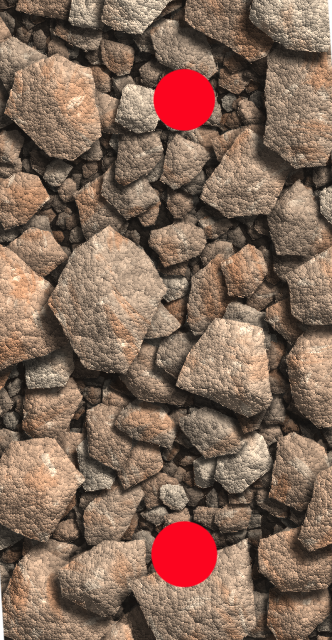
This texture is drawn by a Shadertoy shader. Its source:

```glsl
// Draws a heap of angular brown rocks in hard sunlight, with two flat red discs on top.
#define SUN_DIR normalize(vec3(0.42, 0.62, 0.75))
#define SUN 0.80
#define AMBIENT 0.36
#define SMALLEST 0.050
#define SIZE_STEP 1.78
#define ROUGHNESS 0.55
#define BROWN vec3(0.79, 0.64, 0.52)
#define GREY vec3(0.72, 0.63, 0.54)
#define RUST vec3(0.68, 0.45, 0.30)
#define PALE vec3(0.97, 0.89, 0.78)
#define RED vec3(0.99, 0.02, 0.12)

const int LAYERS = 4;
const int SIDES = 7;
const float TAU = 6.28318;

struct Surface { vec3 normal; vec3 seed; float light; };

vec3 hash3(vec2 p) {
    vec3 q = vec3(dot(p, vec2(127.1, 311.7)), dot(p, vec2(269.5, 183.3)), dot(p, vec2(419.2, 371.9)));
    return fract(sin(q) * 43758.5);
}

// Cellular noise: xy = offset from the nearest point, z = random value of its cell
vec3 chips(vec2 p) {
    vec2 cell = floor(p);
    vec3 best = vec3(0.0);
    float nearest = 9.0;
    for (int j = -1; j <= 1; j++)
    for (int i = -1; i <= 1; i++) {
        vec2 id = cell + vec2(i, j);
        vec3 h = hash3(id);
        vec2 d = p - id - h.xy;
        if (dot(d, d) < nearest) { nearest = dot(d, d); best = vec3(d, h.z); }
    }
    return best;
}

// Layered, warped sines for stains and ragged outlines
float sines(vec2 p) {
    float sum = 0.0, amp = 0.5;
    for (int i = 0; i < 5; i++) {
        p = mat2(0.8, 0.6, -0.6, 0.8) * p * 1.7 + 1.4 * sin(p.yx * 0.9 + float(i));
        sum += amp * sin(p.x) * cos(p.y);
        amp *= 0.65;
    }
    return sum;
}

// Lays one faceted rock and its cast shadow over the surface; q is relative to its centre
void addRock(inout Surface s, vec2 q, vec2 id, float exposure, float blur) {
    vec3 seed = hash3(id + 3.7);
    float radius = mix(0.44, 0.72, seed.x);
    if (length(q) > radius * 1.35 + 0.25) return;
    vec2 tilt = (hash3(id + 8.1).xy - 0.5) * 0.8;
    vec2 toSun = normalize(SUN_DIR.xy) * radius * 0.27;
    float edge = 9.0, shadowEdge = 9.0;

    // Top face first, then the sides; soft weights round the ridges
    float weight = exp(-16.0 * (0.36 - dot(q, tilt) / radius));
    vec3 normal = normalize(vec3(tilt, 1.0)) * weight;
    for (int k = 0; k < SIDES; k++) {
        vec3 h = hash3(id + float(k) * 5.3 + 1.9);
        float angle = (float(k) + 0.8 * h.x) * TAU / float(SIDES);
        vec2 dir = vec2(cos(angle), sin(angle));
        float c = cos(angle - seed.y * TAU);
        float reach = radius * mix(0.76, 1.08, h.y) * sqrt(mix(0.58, 1.25, c * c));
        float d = reach - dot(q, dir);
        float slope = mix(0.45, 1.9, h.z * h.z);
        float w = exp(clamp(-16.0 * slope * d / radius, -40.0, 40.0));
        normal += w * normalize(vec3(dir * slope, 1.0));
        weight += w;
        edge = min(edge, d);
        shadowEdge = min(shadowEdge, d - dot(toSun, dir));
    }
    float shadow = smoothstep(-0.07, 0.06, shadowEdge);
    float contact = smoothstep(-0.16, 0.02, edge);
    s.light *= (1.0 - 0.78 * shadow) * (1.0 - 0.35 * contact);

    float cover = smoothstep(-blur, blur, edge);
    s.normal = mix(s.normal, normal / weight, cover);
    s.light = mix(s.light, exposure, cover);
    if (cover > 0.5) s.seed = seed;
}

void mainImage(out vec4 fragColor, in vec2 fragCoord) {
    vec2 uv = fragCoord / iResolution.xy;
    vec2 p = fragCoord / iResolution.x;
    float aspect = iResolution.y / iResolution.x;
    float pixel = 1.0 / iResolution.x;

    // Chipped relief at three scales
    vec3 coarse = chips(p * 24.0), medium = chips(p * 58.0 + 7.0), fine = chips(p * 135.0 + 19.0);
    vec2 relief = coarse.xy * 0.6 + medium.xy * 0.8 + fine.xy * 0.9;
    vec2 ragged = p + 0.007 * vec2(sines(p * 11.0), sines(p * 11.0 + 5.0)) + 0.003 * medium.xy;

    // Gravel first, boulders last
    Surface s = Surface(vec3(0.0, 0.0, 1.0), vec3(0.5), 0.12);
    float size = SMALLEST;
    for (int layer = 0; layer < LAYERS; layer++) {
        float rank = float(layer) / float(LAYERS - 1);
        vec2 grid = ragged / size + float(layer) * vec2(17.37, 9.61);
        for (int j = -1; j <= 1; j++)
        for (int i = -1; i <= 1; i++) {
            vec2 id = floor(grid) + vec2(i, j);
            vec3 h = hash3(id + float(layer) * 31.0);
            if (h.z > mix(0.95, 0.54, rank)) continue;
            vec2 centre = id + 0.5 + (h.xy - 0.5) * 0.7;
            addRock(s, grid - centre, id + float(layer) * 31.0, mix(0.55, 1.0, sqrt(rank)), pixel / size);
        }
        size *= SIZE_STEP;
    }

    // Mineral colour: each rock has its own tone, rust stains and pale crust
    vec2 local = p + s.seed.xy * 7.0;
    float stain = sines(local * 9.0), crust = sines(local * 21.0 + 3.0);
    vec3 albedo = mix(BROWN, GREY, s.seed.y);
    albedo = mix(albedo, PALE, 0.8 * smoothstep(0.72, 0.95, s.seed.z));
    albedo = mix(albedo, RUST, 0.65 * smoothstep(0.08, 0.6, stain) * (1.0 - 0.6 * s.seed.z));
    albedo = mix(albedo, PALE, 0.6 * smoothstep(0.3, 0.75, crust));
    albedo *= 1.0 + 0.22 * (fine.z - 0.5) + 0.18 * (medium.z - 0.5) + 0.14 * stain;

    // Sunlight and sky
    vec3 normal = normalize(s.normal + vec3(relief * ROUGHNESS, 0.0));
    float sun = max(dot(normal, SUN_DIR), 0.0) * s.light;
    vec3 color = albedo * (AMBIENT * (0.25 + 0.75 * s.light) + SUN * sun) + vec3(0.012, 0.014, 0.016);

    // White slivers at two opposite corners
    vec2 corner = uv.y < 0.5 ? uv : 1.0 - uv;
    color = mix(color, vec3(1.0), 1.0 - smoothstep(-pixel, pixel, corner.x + 0.12 * corner.y - 0.0125));

    // Red discs
    float upper = length(p - vec2(0.555, 0.844 * aspect)) - 0.0925;
    float lower = length(p - vec2(0.555, 0.134 * aspect)) - 0.0990;
    color = mix(color, RED, 1.0 - smoothstep(-pixel, pixel, min(upper, lower)));
    fragColor = vec4(clamp(color, 0.0, 1.0), 1.0);
}
```
